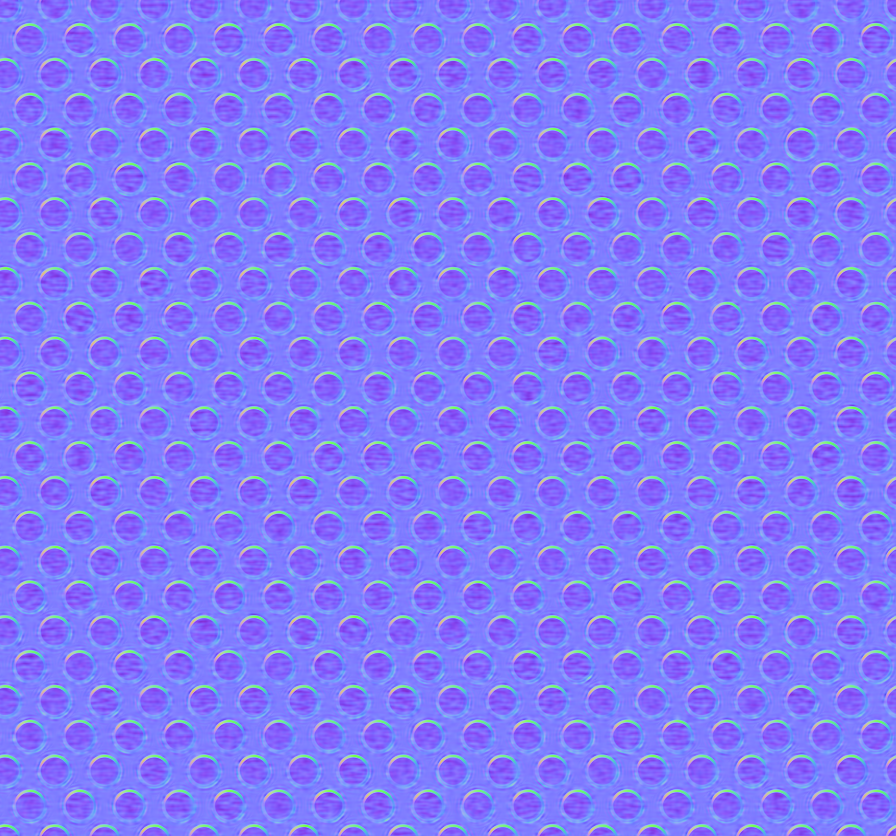
A Shadertoy shader for this texture map:

```glsl
// Tangent-space normal map of staggered round dimples with faint ripples, tiling.

float hash(vec2 p) {
    vec3 q = fract(p.xyx * vec3(0.1031, 0.1030, 0.0973));
    q += dot(q, q.yzx + 33.33);
    return fract((q.x + q.y) * q.z);
}

// Gradient noise that wraps after a whole number of lattice cells
float corner(vec2 cell, vec2 f, vec2 o, vec2 period) {
    float a = 6.2832 * hash(mod(cell + o, period));
    return dot(vec2(cos(a), sin(a)), f - o);
}

float noise(vec2 p, vec2 period) {
    vec2 c = floor(p), f = p - c;
    vec2 u = f * f * f * (f * (f * 6.0 - 15.0) + 10.0);
    float low = mix(corner(c, f, vec2(0, 0), period), corner(c, f, vec2(1, 0), period), u.x);
    float high = mix(corner(c, f, vec2(0, 1), period), corner(c, f, vec2(1, 1), period), u.x);
    return mix(low, high, u.y);
}

// Offset to the nearest dimple centre in column widths, and its wrapped id
vec2 nearestDimple(vec2 uv, out vec2 id) {
    vec2 grid = vec2(18, 24);
    vec2 p = uv * grid - vec2(0.1, 0.87);
    vec2 best = vec2(9.0);
    id = vec2(0.0);
    for (int i = 0; i < 2; i++) {
        float row = floor(p.y) + float(i);
        float x = p.x - 0.5 * (1.0 - mod(row, 2.0));
        float col = floor(x + 0.5);
        vec2 d = vec2(x - col, (p.y - row) * 0.7);
        if (dot(d, d) < dot(best, best)) {
            best = d;
            id = mod(vec2(col, row), grid);
        }
    }
    return best;
}

// Soft ring of given radius and half width
float band(float r, float radius, float halfWidth, float soft) {
    return 1.0 - smoothstep(halfWidth - soft, halfWidth + soft, abs(r - radius));
}

void mainImage(out vec4 fragColor, in vec2 fragCoord) {
    vec2 uv = fragCoord / iResolution.xy;
    float soft = max(0.016, 9.0 / iResolution.x);
    vec2 id;
    vec2 d = nearestDimple(uv, id);
    float vary = hash(id + 7.0);
    float r = length(d);
    vec2 dir = d / max(r, 0.001);
    vec2 inward = vec2(-dir.x, dir.y);

    float streak = noise(uv * vec2(72, 240), vec2(72, 240));
    float grain = noise(uv * vec2(162, 168), vec2(162, 168));
    float patchy = noise(uv * vec2(54, 72), vec2(54, 72));

    // Sloped floor, deepest under the upper lip, with fine horizontal streaks
    float inside = 1.0 - smoothstep(0.28 - soft, 0.28 + soft, r);
    float slope = 0.23 + 0.12 * smoothstep(0.08, 0.25, d.y) - 0.08 * smoothstep(-0.1, -0.28, d.y);
    float rightEdge = smoothstep(0.18, 0.28, r) * smoothstep(0.3, 0.95, dir.x);
    float relief = streak * (0.3 + 0.25 * vary) + 0.12 * grain;
    vec2 n = inside * vec2(0.03 + 0.15 * grain - 0.15 * rightEdge, relief - slope + 0.15 * rightEdge);

    // Ripples that fade away from the edge
    float fade = exp(-abs(r - 0.34) / 0.08);
    float wave = sin(6.2832 * (r - 0.3) / 0.075 + 3.0 * patchy);
    n += inward * wave * fade * (0.1 + 0.35 * patchy);
    n += (1.0 - inside) * fade * vec2(0.3 * grain, 0.45 * streak + 0.25 * grain);

    // Shallow lower lip
    float below = smoothstep(0.4, -0.3, dir.y);
    float lower = band(r, 0.315, 0.036, soft) * below;
    n += lower * vec2(-0.04 - 0.1 * dir.x, 0.22 + 0.2 * patchy);

    // Steep upper lip, a crescent thinning toward both sides
    float above = smoothstep(-0.15, 0.75, dir.y);
    float upper = band(r, 0.298, 0.01 + 0.018 * above, soft) * above;
    float left = smoothstep(0.1, -0.6, dir.x);
    vec2 lip = inward * mix(vec2(0.5, 0.98), vec2(0.95, 0.78), left);
    n = mix(n, lip * (0.96 + 0.06 * vary + 0.2 * patchy), upper);

    float z = 1.0 - 1.25 * pow(dot(n, n), 1.4);
    vec3 color = 0.5 + 0.5 * vec3(n, z);
    fragColor = vec4(clamp(color - vec3(0.0, 0.008, 0.0), 0.0, 1.0), 1.0);
}
```
